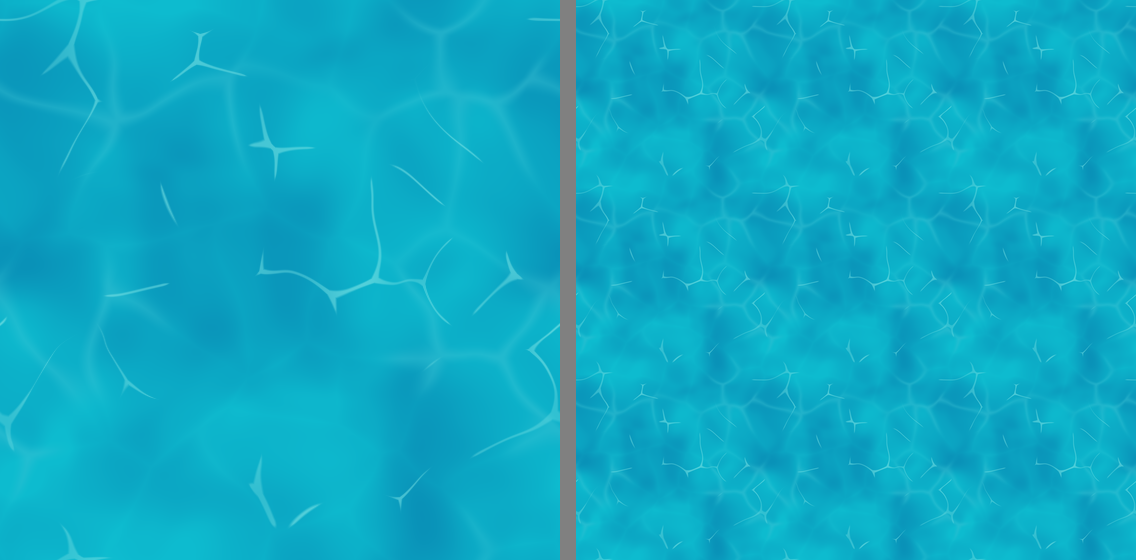
Left: one tile. Right: repeated 3 by 3.
Write a WebGL 1 fragment shader that draws this texture.

```glsl
precision highp float;
// Tiling turquoise pool water: soft blotches of depth, a blurred web of
// refracted light, and a few crisp tapering glints where light is focused.
// Both webs are warped cellular noise; every lattice wraps on the unit tile.

uniform vec2 u_resolution;

const vec3 DEEP = vec3(0.035, 0.560, 0.715);
const vec3 SHALLOW = vec3(0.052, 0.735, 0.812);
const vec3 HAZE = vec3(0.270, 0.760, 0.830);
const vec3 GLINT = vec3(0.460, 0.880, 0.890);

vec2 hash2(vec2 p, float seed) {
  vec3 q = fract(vec3(p.xyx + seed * 1.37) * vec3(0.1031, 0.1030, 0.0973));
  q += dot(q, q.yzx + 33.33);
  return fract((q.xx + q.yz) * q.zy);
}

// Value noise that repeats after a whole number of cells.
float tileNoise(vec2 uv, float period, float seed) {
  vec2 p = uv * period;
  vec2 cell = floor(p);
  vec2 f = p - cell;
  vec2 s = f * f * f * (f * (f * 6.0 - 15.0) + 10.0);
  float a = hash2(mod(cell, period), seed).x;
  float b = hash2(mod(cell + vec2(1.0, 0.0), period), seed).x;
  float c = hash2(mod(cell + vec2(0.0, 1.0), period), seed).x;
  float d = hash2(mod(cell + vec2(1.0, 1.0), period), seed).x;
  return mix(mix(a, b, s.x), mix(c, d, s.x), s.y);
}

vec2 warp(vec2 uv, float period, float amount, float seed) {
  vec2 n = vec2(tileNoise(uv, period, seed), tileNoise(uv, period, seed + 5.0));
  return uv + (n - 0.5) * amount;
}

// Distances to the three nearest scattered points, in cells.
vec3 nearestThree(vec2 uv, float period, float seed) {
  vec2 p = uv * period;
  vec2 cell = floor(p);
  vec3 near = vec3(9.0);
  for (int y = -2; y <= 2; y++) {
    for (int x = -2; x <= 2; x++) {
      vec2 id = cell + vec2(float(x), float(y));
      vec2 point = id + 0.1 + 0.8 * hash2(mod(id, period), seed);
      float d = distance(p, point);
      if (d < near.x) near = vec3(d, near.xy);
      else if (d < near.y) near = vec3(near.x, d, near.y);
      else near.z = min(near.z, d);
    }
  }
  return near;
}

// Cell borders that flare into webbed corners where three cells meet.
float web(vec3 near, float width, float flare, float blur) {
  float gap = near.y - near.x;
  float corner = exp(-8.0 * (near.z - near.x));
  float w = width * (1.0 + flare * corner);
  return 1.0 - smoothstep(w - blur, w + blur, gap);
}

// Cloudy depth variation, centred on one half.
float depthTone(vec2 uv) {
  vec2 p = warp(uv, 5.0, 0.10, 11.0);
  float n = 0.42 * tileNoise(p, 4.0, 21.0);
  n += 0.36 * tileNoise(p, 7.0, 31.0);
  n += 0.22 * tileNoise(p, 12.0, 41.0);
  return 0.5 + 1.5 * (n - 0.5);
}

void main() {
  vec2 uv = gl_FragCoord.xy / u_resolution;

  // Blurred web, with water brightening gently toward its strands.
  vec2 softUv = warp(warp(uv, 5.0, 0.08, 51.0), 13.0, 0.018, 57.0);
  vec3 softCells = nearestThree(softUv, 5.0, 61.0);
  float softMask = smoothstep(0.32, 0.75, tileNoise(uv, 5.0, 71.0));
  float haze = web(softCells, 0.05, 2.2, 0.13) * softMask;
  float glow = exp(-4.0 * (softCells.y - softCells.x));

  float tone = depthTone(uv) + 0.13 + 0.18 * (glow - 0.38);
  vec3 color = mix(DEEP, SHALLOW, clamp(tone, 0.0, 1.0));
  color = mix(color, HAZE, 0.36 * haze);

  // Crisp fragments, thinning out toward the ends of each patch.
  float glintPeriod = 6.0;
  vec2 glintUv = warp(warp(uv, 6.0, 0.08, 81.0), 15.0, 0.014, 87.0);
  vec3 glintCells = nearestThree(glintUv, glintPeriod, 91.0);
  float glintMask = smoothstep(0.56, 0.76, tileNoise(uv, 8.0, 104.0));
  float pixelBlur = max(0.018, 2.0 * glintPeriod / u_resolution.y);
  float glint = web(glintCells, 0.020 * glintMask, 2.4, pixelBlur);
  float sheen = 0.30 + 0.45 * tileNoise(uv, 11.0, 111.0);
  color = mix(color, GLINT, glint * sheen * smoothstep(0.0, 0.6, glintMask));

  gl_FragColor = vec4(color, 1.0);
}
```
